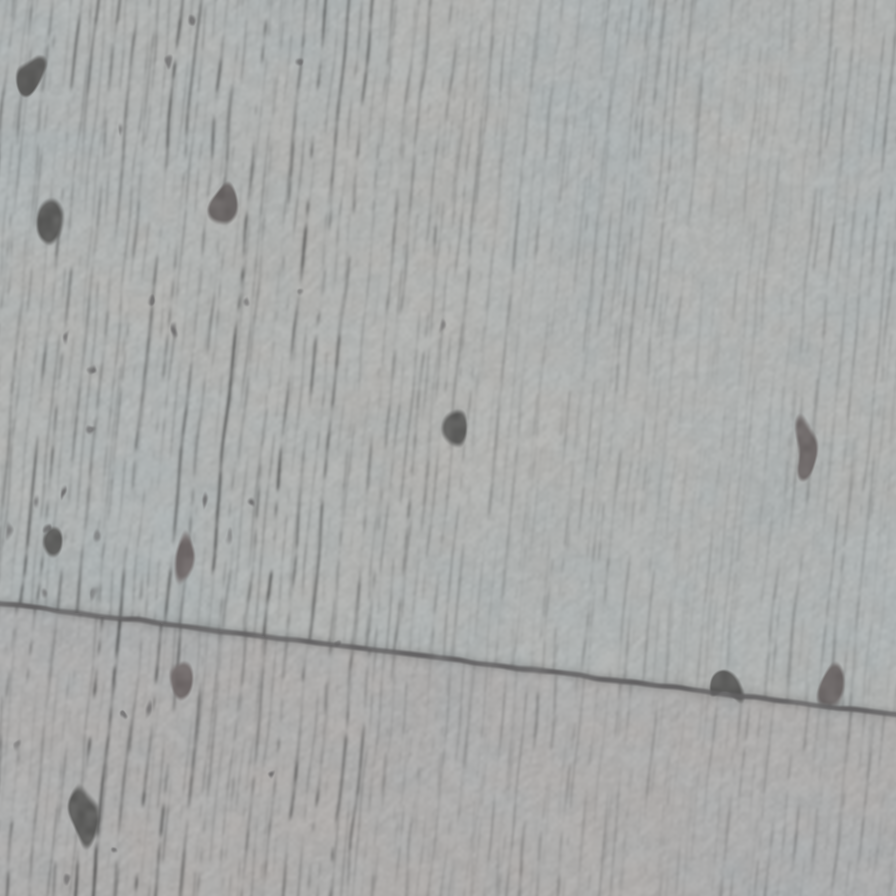
A WebGL 2 fragment shader for this texture:

```glsl
#version 300 es
precision highp float;
// Brushed pale concrete with broken grooves, dark chips and a slanted joint.
uniform vec2 u_resolution;
out vec4 fragColor;

const vec3 CONCRETE = vec3(0.688, 0.700, 0.697);
const vec3 WARM_CONCRETE = vec3(0.678, 0.678, 0.676);
const vec3 CHIP_DARK = vec3(0.355, 0.355, 0.350);
const vec3 CHIP_BROWN = vec3(0.445, 0.415, 0.415);
const vec3 JOINT_DARK = vec3(0.385, 0.380, 0.385);
const float GROOVE_LEAN = 0.10;

float hash(vec2 p) {
    vec3 q = fract(vec3(p.xyx) * vec3(0.1031, 0.1030, 0.0973));
    q += dot(q, q.yzx + 33.33);
    return fract((q.x + q.y) * q.z);
}

float noise(vec2 p) {
    vec2 cell = floor(p), f = fract(p);
    f = f * f * (3.0 - 2.0 * f);
    float low = mix(hash(cell), hash(cell + vec2(1, 0)), f.x);
    float high = mix(hash(cell + vec2(0, 1)), hash(cell + vec2(1, 1)), f.x);
    return mix(low, high, f.y);
}

// Near-vertical scratches, worn into dashes along their length.
float grooves(vec2 p, float spacing, float halfWidth, float seed) {
    float wobble = 0.004 * noise(p * vec2(8.0, 16.0) + seed);
    float x = (p.x - GROOVE_LEAN * p.y + wobble) / spacing;
    float id = floor(x) + seed;
    float jitter = 0.4 * (hash(vec2(id, 3.0)) - 0.5);
    float offset = (fract(x) - 0.5 - jitter) * spacing / halfWidth;
    float wear = 0.55 * noise(vec2(id * 7.0, p.y * 15.0))
               + 0.45 * noise(vec2(id * 11.0, p.y * 65.0));
    float strength = mix(0.25, 1.0, hash(vec2(id, 9.0)));
    return exp(-offset * offset) * smoothstep(0.25, 0.75, wear) * strength;
}

// Scattered ragged chips: x is coverage, y is the brown tint.
vec2 chips(vec2 p, vec2 grid, vec2 radius, vec2 density, float blur, float seed) {
    vec2 scale = 0.4 / radius;
    vec2 ragged = vec2(noise(p * scale + seed), noise(p * scale + seed + 41.0)) - 0.5;
    vec2 warped = p + ragged * radius * 1.5;
    vec2 home = floor(p * grid);
    vec2 result = vec2(0.0);
    for (int j = -1; j <= 1; j++) {
        for (int i = -1; i <= 1; i++) {
            vec2 cell = home + vec2(i, j);
            vec2 key = cell + seed;
            vec2 centre = (cell + 0.2 + 0.6 * vec2(hash(key), hash(key + 17.0))) / grid;
            float chance = mix(density.x, density.y, smoothstep(0.05, 0.65, centre.x));
            float present = step(hash(key + 53.0), chance);
            vec2 d = warped - centre;
            d.x -= GROOVE_LEAN * d.y;
            vec2 size = radius * mix(vec2(0.7), vec2(1.2, 1.35),
                                     vec2(hash(key + 71.0), hash(key + 89.0)));
            float edge = (length(d / size) - 1.0) * size.x;
            float cover = present * (1.0 - smoothstep(-blur, blur, edge));
            if (cover > result.x) result = vec2(cover, hash(key + 97.0));
        }
    }
    return result;
}

void main() {
    vec2 p = gl_FragCoord.xy / u_resolution.y;
    float blur = max(0.0022, 0.8 / u_resolution.y);
    float leftness = 1.0 - smoothstep(0.15, 0.75, p.x);

    // Signed height above the joint
    float joint = p.y - 0.327 + 0.125 * p.x + 0.003 * (noise(p * 45.0) - 0.5);
    float above = smoothstep(-blur, blur, joint);

    // Slab tone with cool clouds and fine diagonal grain
    vec3 color = mix(WARM_CONCRETE, CONCRETE, above);
    float cloud = noise(p * 6.0 + 5.0) - 0.5;
    color += cloud * vec3(-0.014, 0.002, 0.012);
    color += 0.014 * (noise(p * 13.0 + 29.0) - 0.5);
    vec2 slant = vec2(p.x + p.y, p.y - p.x);
    float grain = noise(slant * vec2(75.0, 130.0) + 300.0) - 0.5;
    grain += 0.6 * (noise(p * 240.0) - 0.5);
    color += 0.034 * grain;
    color += (noise(p * 38.0 + 80.0) - 0.5) * vec3(0.012, -0.002, -0.008);

    // Broom marks, deeper on the left
    float seed = above > 0.5 ? 20.0 : 170.0;
    float patchy = mix(0.55, 1.0, noise(p * vec2(7.0, 4.0) + 12.0));
    float deep = grooves(p, 0.0235, 0.0025, seed) * mix(0.15, 0.40, leftness);
    float faint = grooves(p, 0.0125, 0.0023, seed + 300.0) * mix(0.10, 0.12, leftness);
    color *= (1.0 - deep * patchy) * (1.0 - faint);

    // Small pits, then larger chips
    vec2 pits = chips(p, vec2(34.0, 26.0), vec2(0.0032, 0.0048),
                      vec2(0.11, 0.008), blur, 130.0);
    color = mix(color, JOINT_DARK, pits.x * mix(0.4, 0.85, pits.y));
    vec2 spots = chips(p, vec2(7.0), vec2(0.0115, 0.0215),
                       vec2(0.58, 0.08), blur, 210.0);
    vec3 chipColor = mix(CHIP_DARK, CHIP_BROWN, smoothstep(0.6, 1.0, spots.y));
    chipColor += 0.07 * (noise(p * 110.0) - 0.5);
    color = mix(color, chipColor, spots.x * 0.95);

    // Joint: dark core with a soft shaded border
    float core = 1.0 - smoothstep(0.0028 - blur, 0.0028 + blur, abs(joint));
    float border = exp(-joint * joint / 0.00005);
    color *= 1.0 - 0.12 * border;
    color = mix(color, JOINT_DARK, core * mix(0.7, 1.0, noise(p * 55.0 + 7.0)));

    fragColor = vec4(color, 1.0);
}
```
